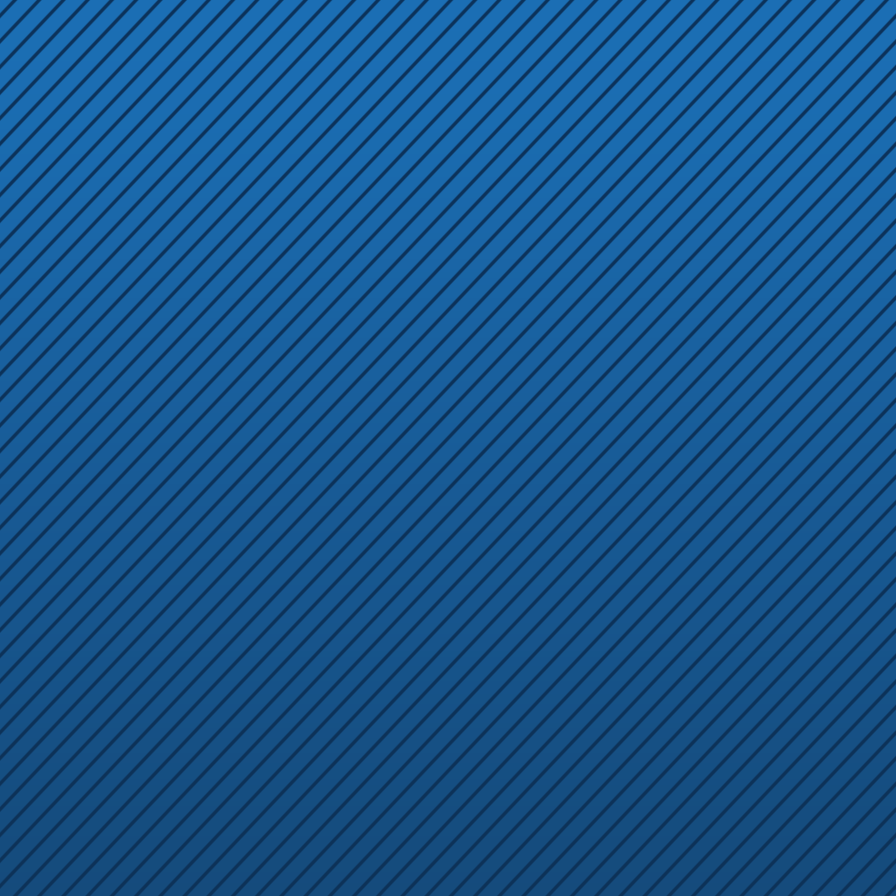
Reproduce this pattern procedurally as a Shadertoy shader.

```glsl
// Thin dark diagonal pinstripes over a blue vertical gradient.
// A linear phase counts the stripes (37 across, 35 down); its distance to the
// nearest stripe centre gives a soft-edged line of constant width.

// Blue ground, bright at the top (height 1) and deep at the bottom (height 0).
vec3 groundColor(float height) {
    vec3 deep = vec3(0.080, 0.290, 0.480);
    vec3 middle = vec3(0.095, 0.360, 0.595);
    vec3 bright = vec3(0.105, 0.432, 0.705);
    vec3 color = mix(deep, middle, smoothstep(-0.1, 0.6, height));
    return mix(color, bright, smoothstep(0.4, 1.0, height));
}

// Distance, in canvas units, to the centre of the nearest stripe.
float stripeDistance(vec2 uv) {
    vec2 repeats = vec2(37.0, 35.0);
    float phase = dot(vec2(uv.x, 1.0 - uv.y), repeats) - 0.62;
    return abs(fract(phase + 0.5) - 0.5) / length(repeats);
}

void mainImage(out vec4 fragColor, in vec2 fragCoord) {
    vec2 uv = fragCoord / iResolution.xy;

    // Stripe coverage, with an edge at least as soft as one pixel
    float halfWidth = 0.0019;
    float softness = max(0.0011, 0.7 / iResolution.y);
    float stripe = 1.0 - smoothstep(halfWidth - softness, halfWidth + softness, stripeDistance(uv));

    vec3 stripeColor = mix(vec3(0.050, 0.195, 0.345), vec3(0.045, 0.195, 0.355), uv.y);
    fragColor = vec4(mix(groundColor(uv.y), stripeColor, stripe), 1.0);
}
```
